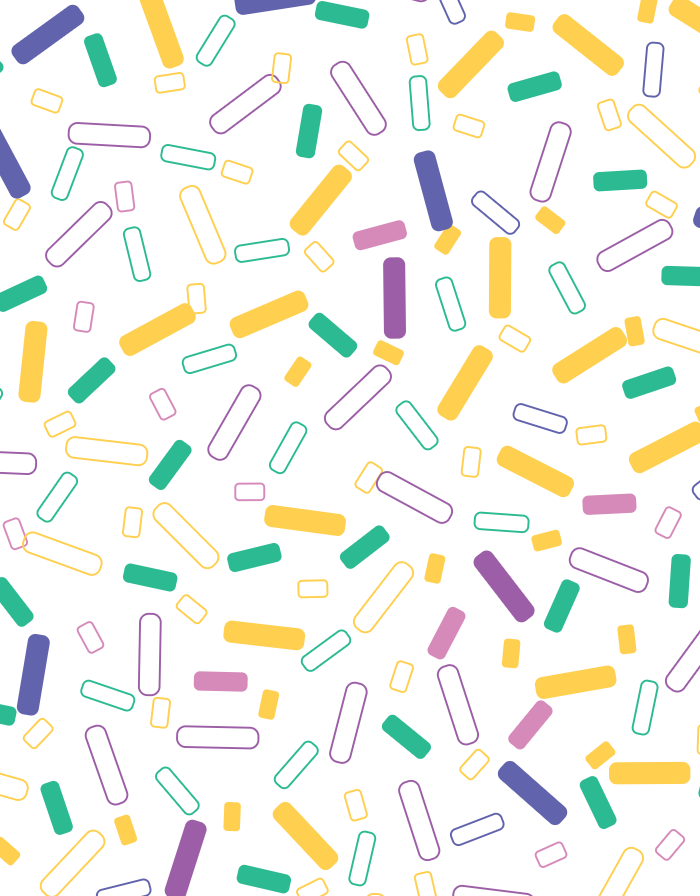
Give the GLSL for this pattern, as a WebGL 1 fragment shader.

```glsl
precision highp float;

uniform vec2 u_resolution;

const vec3 YELLOW = vec3(1.0, 0.81, 0.31);
const vec3 INDIGO = vec3(0.38, 0.39, 0.68);
const vec3 PURPLE = vec3(0.61, 0.37, 0.65);
const vec3 GREEN = vec3(0.17, 0.73, 0.57);
const vec3 PINK = vec3(0.84, 0.54, 0.73);

float hash(vec2 cell, float seed) {
  return fract(sin(dot(cell, vec2(127.1, 311.7)) + seed * 74.7) * 43758.5453);
}

mat2 rotation(float angle) {
  float c = cos(angle), s = sin(angle);
  return mat2(c, s, -s, c);
}

float roundedBox(vec2 p, vec2 halfSize, float radius) {
  vec2 q = abs(p) - halfSize + radius;
  return length(max(q, 0.0)) + min(max(q.x, q.y), 0.0) - radius;
}

// Paints the sprinkle of one lattice cell over the given colour
vec3 paintSprinkle(vec3 under, vec2 p, vec2 cell, float pixel) {
  // Neighbours on the triangular lattice always differ in size class
  float size = mod(cell.x - cell.y, 3.0);
  float pick = hash(cell, 1.0);
  float fillChance = hash(cell, 2.0);
  bool filled;
  vec2 halfSize;
  float radius;
  vec3 color;

  if (size < 0.5) {
    filled = fillChance < 0.55;
    halfSize = vec2(0.59, filled ? 0.16 : 0.15);
    radius = filled ? 0.11 : 0.125;
    color = filled ? (pick < 0.4 ? YELLOW : pick < 0.76 ? INDIGO : PURPLE)
                   : (pick < 0.74 ? PURPLE : YELLOW);
  } else if (size < 1.5) {
    filled = fillChance < 0.46;
    halfSize = vec2(0.39, filled ? 0.14 : 0.12);
    radius = 0.085;
    color = filled ? (pick < 0.69 ? GREEN : PINK)
                   : (pick < 0.73 ? GREEN : INDIGO);
  } else {
    filled = fillChance < 0.35;
    halfSize = vec2(0.21, 0.12);
    radius = 0.055;
    color = filled || pick < 0.74 ? YELLOW : PINK;
  }

  // Jitter the centre, then slide along the axis away from the larger neighbour
  float angle = hash(cell, 3.0) * 3.14159;
  vec2 center = vec2(cell.x + 0.5 * cell.y, 0.866 * cell.y);
  center += (vec2(hash(cell, 4.0), hash(cell, 5.0)) - 0.5) * (0.18 + 0.06 * size);
  float slide = (size > 0.5 && size < 1.5 ? 0.1 : -0.1) * cos(3.0 * angle);
  center += slide * vec2(cos(angle), sin(angle));

  float d = roundedBox(rotation(-angle) * (p - center), halfSize, radius);
  if (!filled) d = abs(d) - 0.014;
  return mix(under, color, clamp(0.5 - d / pixel, 0.0, 1.0));
}

void main() {
  // Thirteen lattice steps fit the canvas height
  float pixel = 13.0 / u_resolution.y;
  vec2 p = rotation(0.35) * (gl_FragCoord.xy * pixel) + 3.7;
  vec2 base = floor(vec2(p.x - 0.57735 * p.y, 1.1547 * p.y) + 0.5);

  vec3 color = vec3(1.0);
  for (int j = -2; j <= 2; j++) {
    for (int i = -2; i <= 2; i++) {
      color = paintSprinkle(color, p, base + vec2(float(i), float(j)), pixel);
    }
  }
  gl_FragColor = vec4(color, 1.0);
}
```
